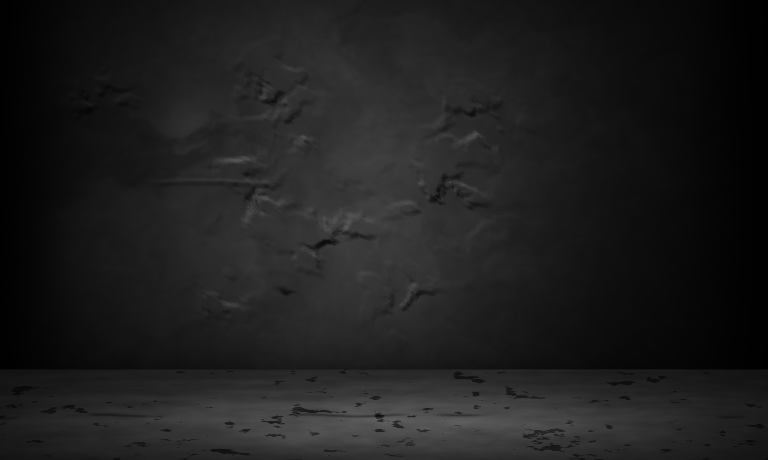
Write a WebGL 2 fragment shader that draws this background.

```glsl
#version 300 es
precision highp float;
// Dark plaster wall with a soft central glow above a spotlit stone floor.
uniform vec2 u_resolution;
out vec4 fragColor;

float hash(vec2 p) {
    vec3 q = fract(vec3(p.xyx) * 0.1031);
    q += dot(q, q.yzx + 33.33);
    return fract((q.x + q.y) * q.z);
}

float noise(vec2 p) {
    vec2 cell = floor(p), f = fract(p);
    f = f * f * (3.0 - 2.0 * f);
    float low = mix(hash(cell), hash(cell + vec2(1, 0)), f.x);
    float high = mix(hash(cell + vec2(0, 1)), hash(cell + vec2(1, 1)), f.x);
    return mix(low, high, f.y);
}

float fbm(vec2 p) {
    float sum = 0.0, amp = 0.5;
    for (int i = 0; i < 5; i++) {
        sum += amp * noise(p);
        p = mat2(1.6, 1.2, -1.2, 1.6) * p + 7.3;
        amp *= 0.5;
    }
    return sum;
}

// Soft elliptical spot
float spot(vec2 p, vec2 center, vec2 size) {
    vec2 d = (p - center) / size;
    return exp(-dot(d, d));
}

// Height of the flaking plaster
float flakes(vec2 p) {
    p += 0.04 * vec2(noise(p * 14.0), noise(p * 14.0 + 40.0));
    return smoothstep(0.42, 0.62, fbm(p * vec2(17.0, 23.0)));
}

// Chipped clusters: centre x, centre y, radius
float chipMask(vec2 uv) {
    const vec3 chips[10] = vec3[10](
        vec3(0.435, 0.48, 0.050), vec3(0.31, 0.65, 0.030), vec3(0.35, 0.81, 0.040),
        vec3(0.39, 0.72, 0.024), vec3(0.62, 0.72, 0.045), vec3(0.29, 0.35, 0.026),
        vec3(0.58, 0.57, 0.050), vec3(0.13, 0.78, 0.035), vec3(0.53, 0.34, 0.035),
        vec3(0.34, 0.55, 0.035));
    float mask = 0.0;
    for (int i = 0; i < 10; i++) {
        mask = max(mask, spot(uv, chips[i].xy, chips[i].z * vec2(1.0, 1.5)));
    }
    return mask;
}

float wall(vec2 uv, vec2 p) {
    float glow = 0.012 + 0.205 * spot(uv, vec2(0.45, 0.60), vec2(0.31, 0.48));
    glow *= smoothstep(-0.03, 0.12, uv.x) * smoothstep(1.03, 0.88, uv.x);

    // Cloudy trowelled coats with soft overlapping borders
    vec2 warp = vec2(fbm(p * 4.0), fbm(p * 4.0 + 19.0));
    float clouds = fbm(p * 3.0 + warp * 2.0) - 0.48;
    float coat = smoothstep(0.46, 0.53, fbm(p * 5.0 + warp * 1.5 + 31.0)) - 0.5;
    float grain = fbm(p * 45.0) - 0.48;
    float shade = 1.0 + 0.55 * clouds + 0.10 * coat + 0.16 * grain;
    shade += 0.28 * spot(uv, vec2(0.245, 0.72), vec2(0.035, 0.07)) * (0.6 + coat);
    shade += 0.14 * spot(uv, vec2(0.48, 0.65), vec2(0.05, 0.08));

    // Relief lit from the upper left
    vec2 toLight = vec2(-0.003, 0.005);
    float relief = flakes(p - toLight) - flakes(p + toLight);
    shade += relief * (0.06 + 0.85 * chipMask(uv));

    // Horizontal scratch and curved trowel sweeps
    float span = smoothstep(0.18, 0.22, uv.x) * smoothstep(0.36, 0.32, uv.x);
    float line = uv.y - 0.609 - 0.008 * (noise(p * 15.0) - 0.5);
    shade += span * (0.25 * exp(-pow(line / 0.004, 2.0)) - 0.20 * exp(-pow((line + 0.009) / 0.005, 2.0)));
    float radius = length((uv - vec2(0.35, 0.33)) * vec2(1.2, 1.0));
    float sweep = noise(vec2(radius * 90.0, warp.x * 4.0)) - 0.5;
    shade += 0.22 * sweep * spot(uv, vec2(0.38, 0.43), vec2(0.06, 0.06));

    // Dark gouge
    vec2 g = uv - vec2(0.372, 0.367);
    g.y += 0.5 * g.x + 0.018 * (noise(p * 50.0) - 0.5);
    shade -= 0.65 * spot(g, vec2(0.0), vec2(0.011, 0.005));
    return glow * max(shade, 0.1);
}

float ground(vec2 uv, vec2 p) {
    float light = 0.02 + 0.15 * spot(uv, vec2(0.50, 0.10), vec2(0.52, 0.24));
    light += 0.17 * spot(uv, vec2(0.51, 0.083), vec2(0.37, 0.062));
    // Perspective stretches the stains sideways
    float depth = 1.0 / (0.42 - uv.y);
    vec2 q = vec2((uv.x - 0.5) * depth * 2.0, depth * 6.0);
    float shade = 1.0 + 0.35 * (fbm(q * vec2(1.5, 1.0)) - 0.48);
    shade += 0.22 * (fbm(p * vec2(25.0, 90.0)) - 0.48);
    float pits = smoothstep(0.64, 0.73, fbm(p * vec2(28.0, 95.0) + 11.0));
    shade -= 0.55 * pits * smoothstep(0.35, 0.6, noise(p * vec2(5.0, 20.0)));
    float crackLine = uv.y - 0.095 - 0.012 * (noise(p * vec2(9.0, 2.0)) - 0.5);
    float crackGaps = smoothstep(0.5, 0.7, noise(p * vec2(12.0, 3.0) + 5.0));
    shade -= 0.35 * crackGaps * exp(-pow(crackLine / 0.003, 2.0));
    return light * shade;
}

void main() {
    vec2 uv = gl_FragCoord.xy / u_resolution;
    vec2 p = gl_FragCoord.xy / u_resolution.y;
    float horizon = 0.197;
    float edge = max(0.002, 0.7 / u_resolution.y);
    float floorLight = ground(vec2(uv.x, min(uv.y, 0.25)), p);
    float wallLight = wall(uv, p) * (1.0 - 0.25 * exp(-abs(uv.y - horizon) / 0.025));
    float value = mix(floorLight, wallLight, smoothstep(horizon - edge, horizon + edge, uv.y));
    fragColor = vec4(vec3(value), 1.0);
}
```
